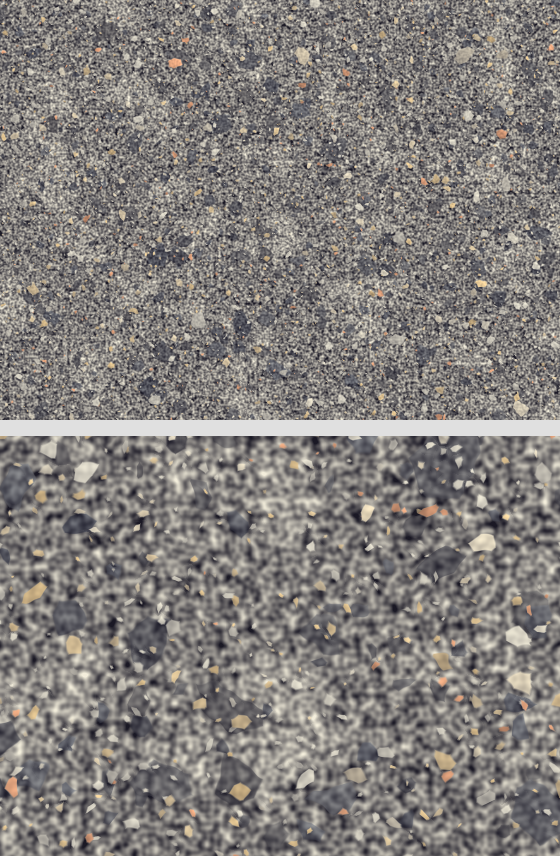
Top: the whole. Bottom: its middle third, enlarged.
This texture is drawn by a WebGL 2 fragment shader. Its source:

```glsl
#version 300 es
precision highp float;

uniform vec2 u_resolution;
out vec4 fragColor;

const float TAU = 6.28319;

vec3 hash3(vec2 p) {
  vec3 v = fract(p.xyx * vec3(0.1031, 0.1030, 0.0973));
  v += dot(v, v.yxz + 33.33);
  return fract((v.xxy + v.yzz) * v.zyx);
}

float cornerSlope(vec2 cell, vec2 offset) {
  float angle = TAU * hash3(cell).x;
  return dot(vec2(cos(angle), sin(angle)), offset);
}

float gradientNoise(vec2 p) {
  vec2 cell = floor(p), f = fract(p);
  vec2 w = f * f * f * (f * (f * 6.0 - 15.0) + 10.0);
  vec2 e = vec2(1.0, 0.0);
  float low = mix(cornerSlope(cell, f), cornerSlope(cell + e, f - e), w.x);
  float high = mix(cornerSlope(cell + e.yx, f - e.yx), cornerSlope(cell + 1.0, f - 1.0), w.x);
  return mix(low, high, w.y);
}

// Scattered angular stones: signed distance, side towards the light, two random values
vec4 stones(vec2 p, float size, float share, float smallest, float largest) {
  vec2 grid = p / size, home = floor(grid);
  vec4 nearest = vec4(1.0, 0.0, 0.0, 0.0);
  for (int j = -1; j <= 1; j++)
  for (int i = -1; i <= 1; i++) {
    vec2 id = home + vec2(i, j);
    vec2 seed = id + 917.0 * size;
    vec3 place = hash3(seed), form = hash3(seed + 57.3);
    if (place.z > share) continue;

    vec2 offset = grid - id - 0.15 - 0.7 * place.xy;
    float radius = mix(smallest, largest, form.z * form.z);
    float c = cos(TAU * form.x), s = sin(TAU * form.x);
    vec2 q = mat2(c, -s, s, c) * offset;
    q.y *= 1.0 + 0.8 * form.y;

    // Convex outline cut by uneven sides
    float d = -1.0;
    for (int k = 0; k < 6; k++) {
      vec3 side = hash3(seed + 11.7 * float(k + 1));
      float angle = TAU * (float(k) + 0.7 * side.x) / 6.0;
      d = max(d, dot(q, vec2(cos(angle), sin(angle))) - radius * (0.7 + 0.5 * side.y));
    }
    if (d * size < nearest.x) {
      float facing = dot(offset, vec2(0.6, 0.8)) / radius;
      nearest = vec4(d * size, facing, fract(place.z * 71.0), fract(form.y * 37.0));
    }
  }
  return nearest;
}

float cover(float d) {
  float soft = 0.8 / u_resolution.y + 0.0004;
  return 1.0 - smoothstep(-soft, soft, d);
}

float castShadow(vec4 stone) {
  return exp(-max(stone.x, 0.0) / 0.003) * smoothstep(0.2, -0.9, stone.y);
}

// Surface holds a tint in rgb and a tone in a
void addDarkStone(inout vec4 surface, vec4 stone, float grain) {
  float rim = smoothstep(-0.004, 0.0, stone.x);
  float tone = 0.02 + 0.22 * stone.z + 0.45 * grain + 0.12 * rim * stone.y;
  vec3 tint = mix(vec3(1.0), vec3(0.93, 0.98, 1.06), stone.w);
  surface.a -= 0.16 * castShadow(stone);
  surface = mix(surface, vec4(tint, tone), 0.9 * cover(stone.x));
}

void addPebble(inout vec4 surface, vec4 stone, float grain) {
  vec3 tint = mix(vec3(1.0), vec3(1.08, 0.96, 0.76), smoothstep(0.45, 0.9, stone.w));
  tint = mix(tint, vec3(1.08, 0.80, 0.66), step(0.92, stone.w));
  float tone = 0.62 + 0.36 * stone.z + 0.35 * grain + 0.09 * stone.y;
  surface.a -= 0.3 * castShadow(stone);
  surface = mix(surface, vec4(tint, tone), cover(stone.x));
}

void main() {
  vec2 p = gl_FragCoord.xy / u_resolution.y;
  vec2 rough = p + 0.0035 * vec2(gradientNoise(p * 75.0), gradientNoise(p * 75.0 + 40.5));

  // Binder with sandy patches, sharp grain and small pits
  float grain = 0.7 * gradientNoise(p * 175.0) + 0.55 * gradientNoise(p * 98.0 + 7.3);
  float patches = gradientNoise(p * 6.5 + 3.7) + 0.6 * gradientNoise(p * 17.0 + 9.1);
  float sand = smoothstep(0.05, 0.4, patches + 0.3 * gradientNoise(p * 45.0));
  float pits = smoothstep(0.1, 0.4, gradientNoise(p * 62.0 + 21.4));
  float tone = 0.38 + 0.2 * sand + 1.1 * grain - 0.25 * pits * (1.0 - 0.6 * sand);
  tone += 0.12 * gradientNoise(p * 30.0 + 5.2);
  vec4 surface = vec4(vec3(1.0), tone);

  // Dark aggregate
  addDarkStone(surface, stones(rough, 0.034, 0.42, 0.16, 0.40), grain);
  addDarkStone(surface, stones(rough, 0.068, 0.42, 0.18, 0.44), grain);

  // Pale chips and pebbles
  addPebble(surface, stones(rough, 0.0125, 0.42, 0.12, 0.32), grain);
  addPebble(surface, stones(rough, 0.031, 0.42, 0.12, 0.34), grain);
  addPebble(surface, stones(rough, 0.13, 0.26, 0.08, 0.17), grain);

  float light = clamp(surface.a, -0.35, 1.15);
  vec3 color = mix(vec3(0.30, 0.29, 0.31), vec3(0.87, 0.85, 0.79), light);
  fragColor = vec4(clamp(color * surface.rgb, 0.0, 1.0), 1.0);
}
```
